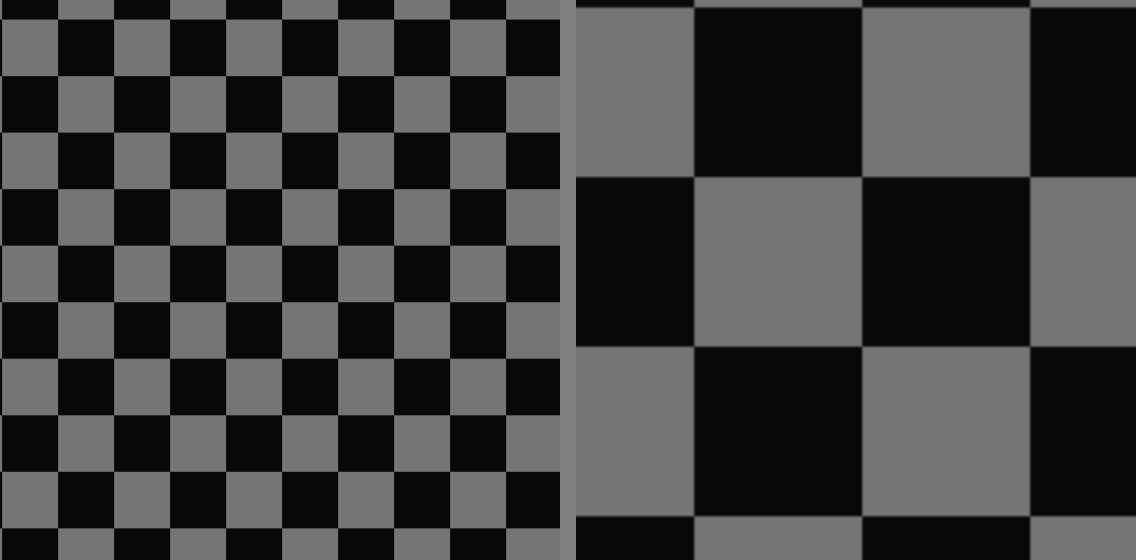
Left, the full canvas; right, a detail of the centre.
This pattern is drawn by a WebGL 2 fragment shader. Its source:

```glsl
#version 300 es
precision highp float;
// Grey and black checkerboard, its cells slightly taller than wide.

#define CELL_SIZE vec2(0.1, 0.10095)
#define GRID_ORIGIN vec2(0.0037, 0.0565)
#define EDGE_WIDTH 0.002
#define GREY vec3(0.46)
#define BLACK vec3(0.03)

uniform vec2 u_resolution;
out vec4 fragColor;

// Signed distance to the nearest grid line on each axis, in canvas units;
// the sign flips from one cell to the next.
vec2 alternatingDistance(vec2 p) {
    vec2 cell = (p - GRID_ORIGIN) / CELL_SIZE;
    return (0.5 - abs(mod(cell + 0.5, 2.0) - 1.0)) * CELL_SIZE;
}

void main() {
    vec2 uv = gl_FragCoord.xy / u_resolution;

    // Edges never get thinner than one pixel
    vec2 edgeWidth = max(vec2(EDGE_WIDTH), 1.0 / u_resolution);
    vec2 side = clamp(2.0 * alternatingDistance(uv) / edgeWidth, -1.0, 1.0);

    // Equal signs give grey cells, opposite signs black ones
    float greyAmount = 0.5 + 0.5 * side.x * side.y;
    fragColor = vec4(mix(BLACK, GREY, greyAmount), 1.0);
}
```
